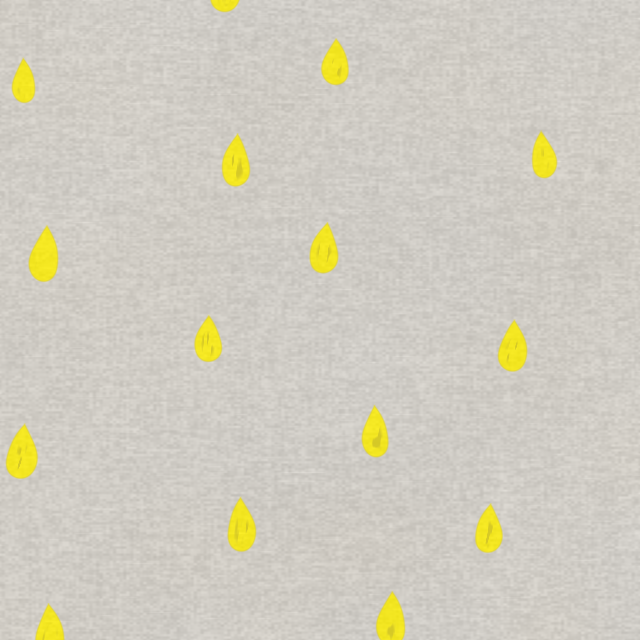
Give the GLSL for this pattern, as a WebGL 1 fragment shader.

```glsl
precision highp float;
// Yellow crayon raindrops scattered over finely woven grey linen.

uniform vec2 u_resolution;

float hash(vec2 p) {
  p = fract(p * vec2(0.1031, 0.1137));
  p += dot(p, p.yx + 33.33);
  return fract((p.x + p.y) * p.x * 17.3);
}

float noise(vec2 p) {
  vec2 i = floor(p), f = fract(p);
  f = f * f * (3.0 - 2.0 * f);
  return mix(mix(hash(i), hash(i + vec2(1.0, 0.0)), f.x),
             mix(hash(i + vec2(0.0, 1.0)), hash(i + 1.0), f.x), f.y);
}

// Teardrop with its tip at y = 1 and its round base at y = -1.
float teardrop(vec2 p, float width) {
  float k = width * width, tip = 1.0 - p.y;
  float f = p.x * p.x - k * tip * tip * (1.0 + p.y);
  vec2 slope = vec2(2.0 * p.x, k * tip * (1.0 + 3.0 * p.y));
  return max(f / max(length(slope), 0.02), p.y - 1.0);
}

vec3 linen(vec2 uv) {
  float weft = noise(uv * vec2(38.0, 256.0)) - 0.5;
  float warp = noise(uv * vec2(256.0, 30.0) + 70.0) - 0.5;
  float grain = noise(uv * vec2(190.0, 270.0) + 140.0) - 0.5;
  float cloud = noise(uv * 5.0 + 20.0) - 0.5;
  // Occasional pale slubs along the horizontal threads
  float slub = smoothstep(0.82, 1.0, noise(uv * vec2(24.0, 210.0) + 300.0));
  float light = 0.035 * weft + 0.02 * warp + 0.065 * grain + 0.014 * cloud;
  vec3 tint = vec3(0.006, 0.0, -0.010) * (noise(uv * 7.0 + 90.0) - 0.5);
  return vec3(0.813, 0.799, 0.772) + light + tint + 0.025 * slub;
}

void main() {
  float side = min(u_resolution.x, u_resolution.y);
  vec2 uv = gl_FragCoord.xy / side;
  float pixel = 1.0 / side;
  vec3 cloth = linen(uv);

  // Staggered rows with one jittered drop per cell
  vec2 cellSize = vec2(0.53, 0.145);
  vec2 grid = uv / cellSize + vec2(0.42, 0.35);
  float row = floor(grid.y);
  grid.x += 0.5 * mod(row, 2.0);
  vec2 id = floor(grid) + 11.0;
  vec2 jitter = vec2(hash(id), hash(id + 37.0)) - 0.5;
  vec2 local = (fract(grid) - 0.5 - jitter * vec2(0.28, 0.24)) * cellSize;

  // Each drop has its own lean, size and width
  float lean = 0.22 * (hash(id + 53.0) - 0.5);
  local = mat2(cos(lean), -sin(lean), sin(lean), cos(lean)) * local;
  float size = mix(0.035, 0.045, hash(id + 71.0));
  vec2 p = local / size;
  p.x += 0.02 * sin(p.y * 4.0 + 6.0 * hash(id + 17.0));
  float dist = teardrop(p, mix(0.46, 0.55, hash(id + 89.0))) * size;

  // Waxy fill with a few darker upright crayon strokes
  vec3 fill = vec3(0.955, 0.905, 0.13) + (cloth - vec3(0.813, 0.799, 0.772)) * 0.5;
  vec2 strokeAt = vec2((p.x - 0.13 * p.y) * 10.0, p.y * 2.2) + id * 7.0;
  float stroke = smoothstep(0.56, 0.82, noise(strokeAt));
  stroke *= 1.0 - smoothstep(0.55, 1.0, length((p + vec2(0.0, 0.25)) / vec2(0.36, 0.62)));
  fill = mix(fill, vec3(0.80, 0.75, 0.16), 0.75 * stroke);

  // Thin olive rim, then a soft edge into the cloth
  float rim = smoothstep(-0.0030, -0.0004, dist);
  fill = mix(fill, vec3(0.84, 0.79, 0.30), 0.6 * rim);
  float soft = max(pixel, 0.0013);
  float cover = 1.0 - smoothstep(-soft, soft, dist);
  gl_FragColor = vec4(mix(cloth, fill, cover), 1.0);
}
```
